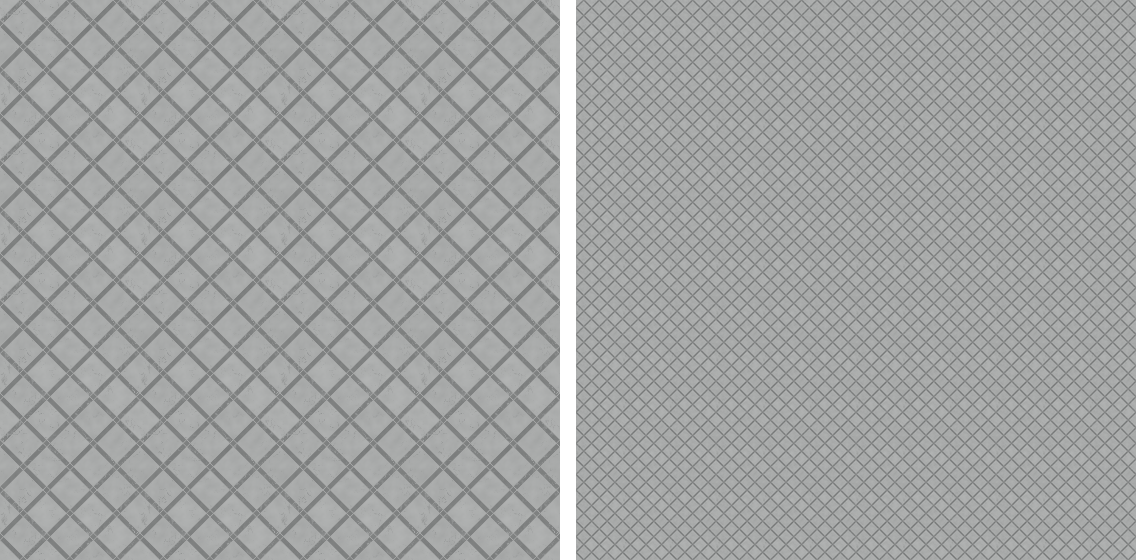
Left, the tile; right, the same tile 3 across and 3 down.
This pattern is drawn by a WebGL 2 fragment shader. Its source:

```glsl
#version 300 es
precision highp float;
// Diagonal lattice of pale marble tiles separated by dark marble strips,
// with small square keys at the crossings and thin pale grout joints.
// Each cut piece samples its own gradient noise; pieces recur every block.

uniform vec2 u_resolution;
out vec4 fragColor;

const float BLOCKS = 4.0;            // recurring blocks across and down
const float CELLS_PER_BLOCK = 3.0;   // lattice cells along one block
const float STRIP_HALF = 0.079;      // half strip width, in lattice units
const float GROUT_HALF = 0.010;      // half joint width, in lattice units
const float CLOUD_SCALE = 2.6;
const float VEIN_SCALE = 3.2;
const float STRIP_VEIN_SCALE = 5.0;
const vec3 TILE_COLOR = vec3(0.667, 0.674, 0.672);
const vec3 STRIP_COLOR = vec3(0.493, 0.501, 0.500);
const vec3 GROUT_COLOR = vec3(0.665, 0.670, 0.669);

// Integer hash giving two values in 0..1
vec2 hash2(vec2 cell) {
    uvec2 h = uvec2(ivec2(cell)) * uvec2(1597u, 3079u);
    uint n = (h.x ^ h.y) * 747797u + 28917u;
    n = ((n >> 15u) ^ n) * 277803u;
    n = ((n >> 13u) ^ n) * 668265u;
    n ^= n >> 16u;
    return vec2(float(n & 65535u), float(n >> 16u)) / 65535.0;
}

float gradientAt(vec2 cell, vec2 offset) {
    float angle = 6.28319 * hash2(cell).x;
    return dot(vec2(cos(angle), sin(angle)), offset);
}

float gradientNoise(vec2 p) {
    vec2 i = floor(p), f = p - i;
    vec2 s = f * f * f * (f * (f * 6.0 - 15.0) + 10.0);
    vec2 e = vec2(1.0, 0.0);
    float low = mix(gradientAt(i, f), gradientAt(i + e, f - e), s.x);
    float high = mix(gradientAt(i + e.yx, f - e.yx), gradientAt(i + 1.0, f - 1.0), s.x);
    return mix(low, high, s.y);
}

float fbm(vec2 p) {
    float sum = 0.0, amplitude = 0.6;
    for (int octave = 0; octave < 4; octave++) {
        sum += amplitude * gradientNoise(p);
        p = mat2(1.6, 1.2, -1.2, 1.6) * p + 7.3;
        amplitude *= 0.5;
    }
    return sum;
}

// Thin lines along the zero contour of warped noise
float veins(vec2 p, float width) {
    vec2 warp = vec2(fbm(p * 1.3 + 11.0), fbm(p * 1.3 + 31.0));
    return 1.0 - smoothstep(0.0, width, abs(gradientNoise(p + 0.9 * warp)));
}

vec3 tileMarble(vec2 p, vec2 tone) {
    float cloud = fbm(p * CLOUD_SCALE);
    float patches = smoothstep(-0.05, 0.3, fbm(p * 2.1 + 53.0));
    float vein = veins(p * VEIN_SCALE, 0.07) * patches;
    float fleck = smoothstep(0.36, 0.52, gradientNoise(p * vec2(9.0, 16.0) + 17.0));
    float shade = 0.020 * (tone.x - 0.5) + 0.045 * cloud;
    shade -= (0.025 + 0.055 * tone.y) * vein + 0.045 * fleck * patches;
    return TILE_COLOR + shade;
}

vec3 stripMarble(vec2 p, vec2 tone) {
    float wear = smoothstep(0.25, 0.95, tone.x);
    float patches = smoothstep(-0.15, 0.2, fbm(p * 3.0 + 71.0));
    float vein = veins(p * STRIP_VEIN_SCALE, 0.13) * patches;
    float bloom = smoothstep(0.0, 0.4, fbm(p * 4.0 + 91.0));
    float shade = 0.02 * (tone.y - 0.5) + 0.03 * fbm(p * 5.0);
    return STRIP_COLOR + shade + wear * (0.14 * vein + 0.07 * bloom);
}

void main() {
    float cells = BLOCKS * CELLS_PER_BLOCK;
    vec2 p = gl_FragCoord.xy / u_resolution * cells;
    float pixel = 1.41421 * cells / min(u_resolution.x, u_resolution.y);

    // Diagonal axes: strips are centred on half-integers
    vec2 diagonal = vec2(p.x + p.y, p.x - p.y);
    vec2 toStrip = abs(fract(diagonal) - 0.5);
    vec2 inStrip = step(toStrip, vec2(STRIP_HALF));

    // Even keys are tiles, odd keys strips; wrap them over one block
    vec2 key = mix(2.0 * floor(diagonal + 0.5), 2.0 * floor(diagonal) + 1.0, inStrip);
    vec2 pieceId = mod(vec2(key.x + key.y, key.x - key.y), 4.0 * CELLS_PER_BLOCK);
    vec2 seed = hash2(pieceId + 5.0);
    vec2 tone = hash2(pieceId + 131.0);

    // Turn and shift the marble separately in every piece
    vec2 local = diagonal - 0.5 * key;
    float turn = 6.28319 * seed.x;
    mat2 rotation = mat2(cos(turn), sin(turn), -sin(turn), cos(turn));
    vec2 marble = rotation * local * vec2(1.0, 1.25) + 40.0 * seed + 20.0;

    vec3 color;
    if (inStrip.x + inStrip.y < 0.5) color = tileMarble(marble, tone);
    else if (inStrip.x + inStrip.y < 1.5) color = stripMarble(marble, tone);
    else color = STRIP_COLOR + 0.03 * fbm(marble * 5.0);

    // Grout along both sides of every strip
    vec2 toJoint = abs(toStrip - STRIP_HALF);
    float joint = min(toJoint.x, toJoint.y);
    float grout = 1.0 - smoothstep(GROUT_HALF - 0.5 * pixel, GROUT_HALF + 0.5 * pixel, joint);
    fragColor = vec4(mix(color, GROUT_COLOR, grout), 1.0);
}
```
